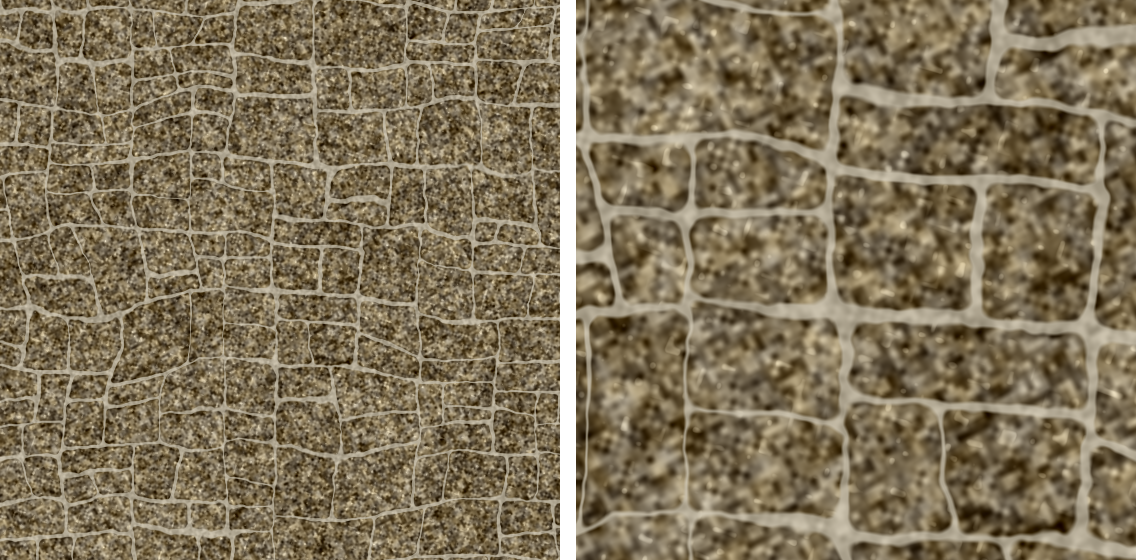
Left: the whole. Right: its middle third, enlarged.
Give the GLSL for this texture, as a three.js fragment shader.

```glsl
// Irregular rubble wall: rough brown granular stones set in pale, thin mortar.
// A pinwheel tiling of rectangles without through joints is cut further by
// slanted lines, bent by smooth noise, and filled with several grain octaves.
varying vec2 vUv;

float hash(vec2 p) {
  vec3 q = fract(vec3(p.xyx) * 0.1031);
  q += dot(q, q.yzx + 33.33);
  return fract((q.x + q.y) * q.z);
}

float noise(vec2 p) {
  vec2 i = floor(p), f = fract(p);
  f = f * f * (3.0 - 2.0 * f);
  return mix(mix(hash(i), hash(i + vec2(1, 0)), f.x),
             mix(hash(i + vec2(0, 1)), hash(i + vec2(1, 1)), f.x), f.y);
}

vec2 noise2(vec2 p) {
  return vec2(noise(p), noise(p + 57.3)) - 0.5;
}

mat2 turn(float a) {
  return mat2(cos(a), sin(a), -sin(a), cos(a));
}

// Smooth minimum, rounds the stone corners
float softMin(float a, float b) {
  float k = 0.011, h = max(k - abs(a - b), 0.0) / k;
  return min(a, b) - h * h * k * 0.25;
}

// Position of the dividing line inside one lattice cell
float divider(vec2 cell) {
  return mix(0.16, 0.84, hash(cell + 71.0));
}

// Rectangle around a lattice vertex, as (low corner, high corner)
vec4 blockAround(vec2 v) {
  float ll = divider(v - 1.0), ur = divider(v);
  float ul = divider(v - vec2(1, 0)), lr = divider(v - vec2(0, 1));
  bool even = mod(v.x + v.y, 2.0) < 0.5;
  return v.xyxy + (even ? vec4(ul - 1.0, ll - 1.0, lr, ur)
                        : vec4(ll - 1.0, lr - 1.0, ur, ul));
}

// Distance to the nearest joint in x, stone seed in y
vec2 masonry(vec2 p) {
  vec2 scale = vec2(6.4, 7.8), g = p * scale + 20.0;
  vec4 block = vec4(0, 0, 1, 1);
  vec2 id = vec2(0);
  for (int i = 0; i < 4; i++) {
    vec2 v = floor(g) + vec2(mod(float(i), 2.0), floor(float(i) * 0.5));
    vec4 b = blockAround(v);
    if (all(greaterThanEqual(g, b.xy)) && all(lessThan(g, b.zw))) {
      block = b;
      id = v;
    }
  }
  vec2 u = (g - block.xy) / (block.zw - block.xy);
  vec2 size = (block.zw - block.xy) / scale;
  vec2 edge = min(u, 1.0 - u) * size;
  float gap = softMin(edge.x * 1.25, edge.y);

  // Cut large blocks across their longer side
  for (int i = 0; i < 4; i++) {
    bool upright = size.x > size.y * 1.25;
    vec2 q = upright ? u : u.yx, s = upright ? size : size.yx;
    float limit = upright ? 0.13 : 0.105;
    if (s.x > limit * mix(0.75, 1.4, hash(id + 3.7))) {
      float middle = mix(0.34, 0.66, hash(id + 11.1));
      float cut = middle + (hash(id + 23.9) - 0.5) * 0.26 * (q.y - 0.5);
      gap = softMin(gap, abs(q.x - cut) * s.x * (upright ? 1.3 : 1.0));
      bool far = q.x > cut;
      q.x = far ? (q.x - cut) / (1.0 - cut) : q.x / cut;
      s.x *= far ? 1.0 - middle : middle;
      u = upright ? q : q.yx;
      size = upright ? s : s.yx;
      id += far ? vec2(37, 91) : vec2(83, 29);
    }
  }
  return vec2(gap, hash(id + 5.5));
}

void main() {
  vec2 p = vUv;

  // Bend the courses, then roughen the stone outlines
  vec2 bent = p + noise2(p * 4.5 + 3.0) * vec2(0.05, 0.085)
                + noise2(p * 13.0) * vec2(0.012, 0.018)
                + noise2(p * 55.0) * 0.0045 + noise2(p * 140.0) * 0.002;
  vec2 stone = masonry(bent);

  // Grain: coarse blotches, medium crystals, fine grit
  float grain = (noise(p * 42.0) - 0.5) * 0.13
              + (noise(turn(0.6) * p * 125.0) - 0.5) * 0.32
              + (noise(turn(1.1) * p * 235.0 + 9.0) - 0.5) * 0.42;
  float glint = smoothstep(0.76, 0.95, noise(turn(0.3) * p * 170.0 + 40.0));
  float tint = noise(turn(0.9) * p * 100.0 + 80.0) - 0.5;

  float tone = grain + glint * 0.16 + (stone.y - 0.5) * 0.05;
  vec3 stoneColor = vec3(0.465, 0.408, 0.302) + tone * vec3(1.0, 1.01, 0.97)
                  + tint * vec3(0.03, 0.0, -0.07);

  // Mortar varies in width; stones darken slightly beside it
  float width = mix(0.0003, 0.0042, noise(p * 17.0 + 31.0));
  stoneColor -= 0.055 * (1.0 - smoothstep(width, width + 0.009, stone.x));
  vec3 mortarColor = vec3(0.71, 0.675, 0.595) + grain * 0.32;
  float mortar = 1.0 - smoothstep(width - 0.0008, width + 0.0021, stone.x);

  gl_FragColor = vec4(mix(stoneColor, mortarColor, mortar * 0.95), 1.0);
}
```
